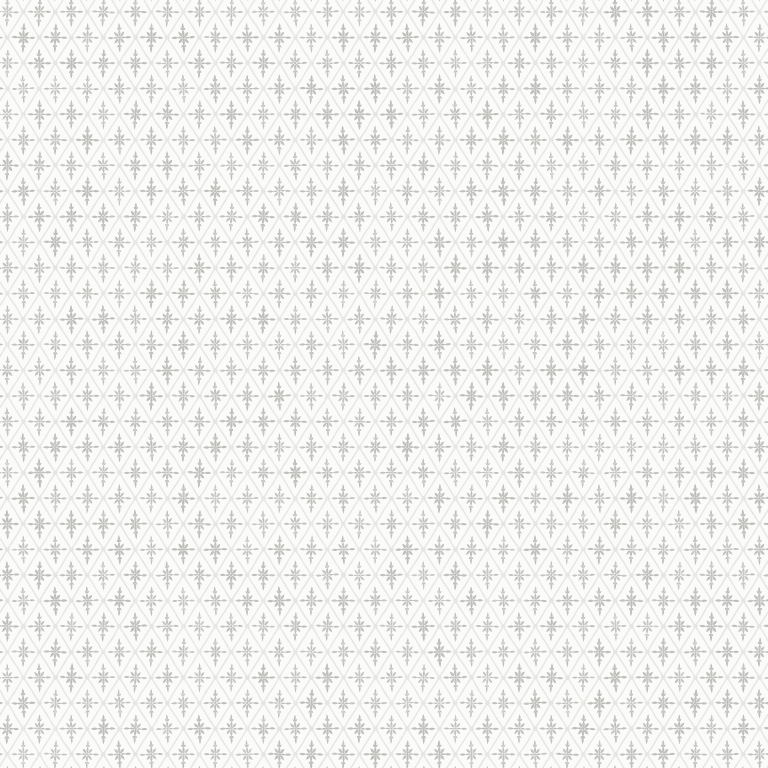
Write a Shadertoy shader that draws this pattern.

```glsl
const vec2 GRID = vec2(24.0, 15.0);          // whole cells across and down
const vec2 CELL = vec2(1.0, 1.6);            // cell size, in cell widths
const vec3 PAPER = vec3(0.983, 0.983, 0.975);
const vec3 TRELLIS = vec3(0.895, 0.895, 0.885);
const vec3 STAR = vec3(0.745, 0.745, 0.735);

vec2 hash2(vec2 p) {
    vec3 q = fract(p.xyx * vec3(0.1031, 0.1030, 0.0973));
    q += dot(q, q.yzx + 33.33);
    return fract((q.xx + q.yz) * q.zy);
}

float cornerGradient(vec2 corner, vec2 offset, vec2 period) {
    float angle = 6.2832 * hash2(mod(corner, period)).x;
    return dot(vec2(cos(angle), sin(angle)), offset);
}

// Gradient noise that wraps after a whole period
float gradientNoise(vec2 p, vec2 period) {
    vec2 i = floor(p), f = fract(p);
    vec2 s = f * f * f * (f * (f * 6.0 - 15.0) + 10.0);
    vec2 e = vec2(1.0, 0.0);
    float low = mix(cornerGradient(i, f, period),
                    cornerGradient(i + e.xy, f - e.xy, period), s.x);
    float high = mix(cornerGradient(i + e.yx, f - e.yx, period),
                     cornerGradient(i + e.xx, f - e.xx, period), s.x);
    return mix(low, high, s.y);
}

float coverage(float dist, float pixel) {
    return clamp(0.5 - dist / pixel, 0.0, 1.0);
}

// Tapered stroke from a to b, widest in the middle
float petal(vec2 p, vec2 a, vec2 b, float halfWidth) {
    vec2 axis = b - a;
    float t = clamp(dot(p - a, axis) / dot(axis, axis), 0.0, 1.0);
    return length(p - a - axis * t) - halfWidth * (0.2 + 3.2 * t * (1.0 - t));
}

float starMotif(vec2 p) {
    float lower = step(p.y, 0.0);
    vec2 q = abs(p);
    float d = length(p) - 0.035;
    // Side arms and diagonal petals
    d = min(d, petal(q, vec2(0.03, 0.0), vec2(0.19, 0.0), 0.026));
    d = min(d, petal(q, vec2(0.18, 0.0), vec2(0.36, 0.0), 0.034));
    d = min(d, petal(q, vec2(0.03), vec2(0.145, 0.165), 0.036));
    // Upright arms, with a pair of leaves and a dart at each end
    d = min(d, petal(q, vec2(0.0, 0.03), vec2(0.0, 0.23), 0.034));
    d = min(d, petal(q, vec2(0.0, 0.23), vec2(0.065, 0.295), 0.026));
    d = min(d, petal(q, vec2(0.0, 0.23), vec2(0.0, 0.43 + 0.03 * lower), 0.03));
    return d;
}

// Lattice coordinates run from -0.5 to 0.5 between opposite diamond edges
float trellis(vec2 lattice, vec2 p, float halfLine, float dotRadius) {
    vec2 a = abs(lattice);
    float edge = (0.5 - max(a.x, a.y)) / length(1.0 / CELL);
    vec2 q = abs(p);
    float node = min(length(q - vec2(0.5 * CELL.x, 0.0)),
                     length(q - vec2(0.0, 0.5 * CELL.y)));
    return min(edge - halfLine, node - dotRadius);
}

void mainImage(out vec4 fragColor, in vec2 fragCoord) {
    vec2 uv = fragCoord / iResolution.xy;
    float pixel = GRID.x / iResolution.x;

    // Slight hand-drawn waver
    vec2 wobblePeriod = GRID * 3.0;
    vec2 wobble = vec2(gradientNoise(uv * wobblePeriod, wobblePeriod),
                       gradientNoise(uv * wobblePeriod + 17.0, wobblePeriod));
    vec2 cell = uv * GRID - vec2(0.73, 0.268) + 0.022 * wobble / CELL;

    // Nearest centre of the staggered diamonds
    vec2 diagonal = vec2(cell.x + cell.y, cell.x - cell.y);
    vec2 index = floor(diagonal + 0.5);
    vec2 centre = 0.5 * vec2(index.x + index.y, index.x - index.y);
    vec2 p = (cell - centre) * CELL;
    vec2 vary = hash2(2.0 * mod(centre, GRID) + 5.0) - 0.5;

    // Small tilt and weight changes from star to star
    float tilt = 0.1 * vary.x;
    vec2 tilted = mat2(cos(tilt), -sin(tilt), sin(tilt), cos(tilt)) * p;
    float star = starMotif(tilted) - 0.008 * vary.y;
    float lines = trellis(diagonal - index, p, 0.023, 0.073);

    // Uneven printing ink
    vec2 grainPeriod = GRID * 5.0;
    float grain = gradientNoise(uv * grainPeriod, grainPeriod);
    float ink = clamp(0.93 + 0.25 * grain + 0.1 * vary.y, 0.0, 1.0);

    vec3 color = mix(PAPER, TRELLIS, coverage(lines, pixel) * ink);
    color = mix(color, STAR, coverage(star, pixel) * ink);
    fragColor = vec4(color, 1.0);
}
```
